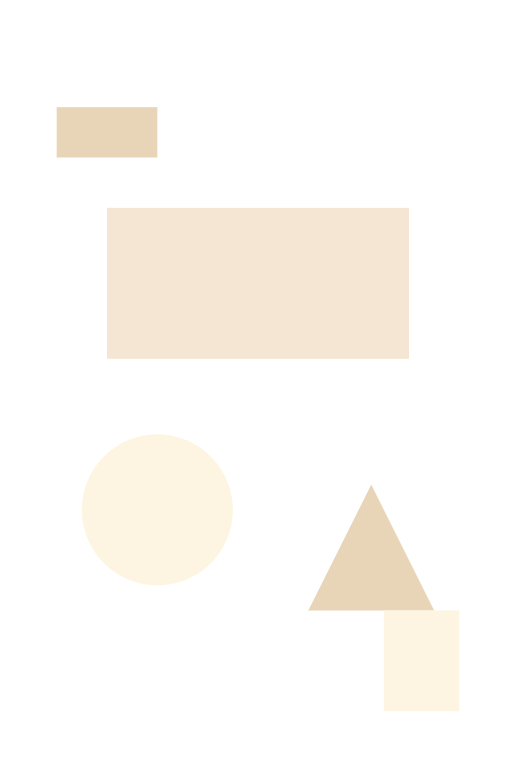
Reproduce this background procedurally as a WebGL 2 fragment shader.

```glsl
#version 300 es
precision highp float;
// Flat pastel rectangles, a circle and a triangle laid out on a white sheet.

uniform vec2 u_resolution;
out vec4 outColor;

// Palette
const vec3 WHITE = vec3(1.0);
const vec3 CREAM = vec3(0.992, 0.961, 0.882);
const vec3 PEACH = vec3(0.961, 0.902, 0.827);
const vec3 SAND  = vec3(0.910, 0.835, 0.718);

// Layout: one grid step as a share of canvas height, origin at the centre
const float GRID_STEP = 0.06554;

// Each box holds its centre (xy) and half size (zw), in grid steps
const vec4 SMALL_BOX = vec4(-3.0, 5.0, 1.0, 0.5);
const vec4 WIDE_BOX  = vec4(0.0, 2.0, 3.0, 1.5);
const vec4 TALL_BOX  = vec4(3.25, -5.5, 0.75, 1.0);

const vec2 DISC_CENTER = vec2(-2.0, -2.5);
const float DISC_RADIUS = 1.5;

const vec2 TRIANGLE_APEX = vec2(2.25, -2.0);
const vec2 TRIANGLE_SIZE = vec2(1.25, 2.5); // half base, height

float boxDistance(vec2 p, vec4 box) {
  vec2 d = abs(p - box.xy) - box.zw;
  return max(d.x, d.y);
}

float discDistance(vec2 p, vec2 center, float radius) {
  return length(p - center) - radius;
}

// Upright isosceles triangle hanging from its apex
float triangleDistance(vec2 p, vec2 apex, vec2 size) {
  vec2 q = p - apex;
  float side = dot(vec2(abs(q.x), q.y), normalize(size.yx));
  return max(side, -q.y - size.y);
}

// Coverage over one pixel, for smooth edges
float coverage(float dist, float pixel) {
  return clamp(0.5 - dist / pixel, 0.0, 1.0);
}

void main() {
  float pixel = 1.0 / (u_resolution.y * GRID_STEP);
  vec2 p = (gl_FragCoord.xy - 0.5 * u_resolution) * pixel;

  vec3 color = WHITE;
  color = mix(color, SAND, coverage(boxDistance(p, SMALL_BOX), pixel));
  color = mix(color, PEACH, coverage(boxDistance(p, WIDE_BOX), pixel));
  color = mix(color, CREAM, coverage(discDistance(p, DISC_CENTER, DISC_RADIUS), pixel));
  color = mix(color, SAND, coverage(triangleDistance(p, TRIANGLE_APEX, TRIANGLE_SIZE), pixel));
  color = mix(color, CREAM, coverage(boxDistance(p, TALL_BOX), pixel));

  outColor = vec4(color, 1.0);
}
```
